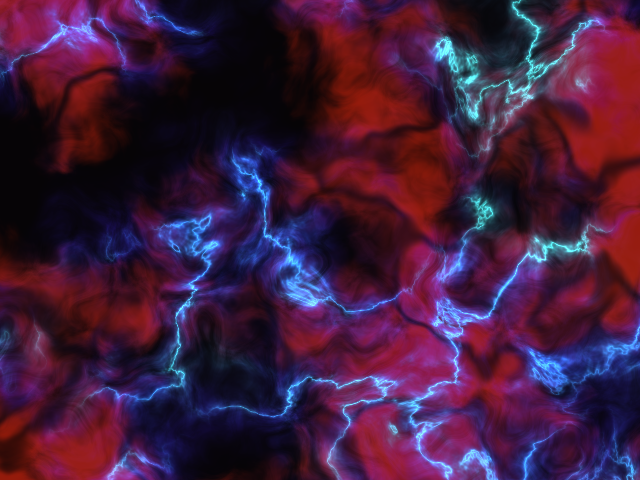
Reproduce this texture procedurally as a WebGL 2 fragment shader.

```glsl
#version 300 es
precision highp float;
// Electric nebula: ember clouds with dark creases, indigo haze and cyan arcs.
// The arcs are the zero contour of a rough fractal gradient noise; haze and
// glow fall off with the size of that same field, so they hug the arcs.

uniform vec2 u_resolution;
out vec4 fragColor;

// Feature frequencies, per canvas height
const float ARC_FREQ = 3.1;
const float CLOUD_FREQ = 2.5;
const float POWER_FREQ = 1.9;
const float HUE_FREQ = 2.4;
const float WISP_FREQ = 8.0;

// Falloff of the light around an arc, in units of field value
const float CORE_WIDTH = 0.022;
const float GLOW_WIDTH = 0.095;
const float HAZE_WIDTH = 0.30;
const float WARP = 0.07;

const vec3 VOID_COLOR = vec3(0.022, 0.014, 0.022);
const vec3 EMBER = vec3(0.56, 0.09, 0.02);
const vec3 CRIMSON = vec3(0.52, 0.05, 0.13);
const vec3 INDIGO = vec3(0.10, 0.05, 0.40);
const vec3 MURK = vec3(0.06, 0.11, 0.20);
const vec3 GLOW_BLUE = vec3(0.10, 0.33, 0.62);
const vec3 GLOW_TEAL = vec3(0.16, 0.46, 0.46);
const vec3 CORE_BLUE = vec3(0.16, 0.50, 0.72);
const vec3 CORE_TEAL = vec3(0.18, 0.60, 0.58);

// Random unit vector for a lattice cell
vec2 gradient(vec2 cell) {
    vec3 h = fract(cell.xyx * vec3(0.1031, 0.1030, 0.0973));
    h += dot(h, h.yzx + 33.33);
    float angle = 6.28318 * fract((h.x + h.y) * h.z);
    return vec2(cos(angle), sin(angle));
}

float gradientNoise(vec2 p) {
    vec2 i = floor(p), f = p - i;
    vec2 u = f * f * f * (f * (f * 6.0 - 15.0) + 10.0);
    vec2 e = vec2(1.0, 0.0);
    float a = dot(gradient(i), f);
    float b = dot(gradient(i + e.xy), f - e.xy);
    float c = dot(gradient(i + e.yx), f - e.yx);
    float d = dot(gradient(i + e.xx), f - e.xx);
    return mix(mix(a, b, u.x), mix(c, d, u.x), u.y);
}

// Each octave is rotated, doubled and shifted to hide the lattice
float fbm(vec2 p, int octaves, float gain) {
    const mat2 TURN = mat2(1.6, 1.2, -1.2, 1.6);
    float sum = 0.0, amp = 1.0;
    for (int i = 0; i < octaves; i++) {
        sum += amp * gradientNoise(p);
        p = TURN * p + vec2(17.3, 9.7);
        amp *= gain;
    }
    return sum;
}

void main() {
    vec2 p = gl_FragCoord.xy / u_resolution.y;

    // Gentle swirl shared by all layers
    vec2 swirl = vec2(fbm(p * 4.0 + 31.0, 3, 0.5), fbm(p * 4.0 + 57.0, 3, 0.5));
    vec2 q = p + WARP * swirl;

    // Arc field, and where the arcs carry power
    float field = abs(fbm(q * ARC_FREQ + vec2(5.2, 12.4), 7, 0.53));
    float power = fbm(p * POWER_FREQ + vec2(71.5, 23.1), 4, 0.5);
    float charge = smoothstep(-0.22, 0.20, power);
    float reach = smoothstep(-0.50, 0.10, power);
    float core = exp(-field / CORE_WIDTH) * charge;
    float glow = exp(-field / GLOW_WIDTH) * charge;
    float haze = exp(-field / HAZE_WIDTH) * reach;

    // Fine smoke texture
    float wisp = fbm(q * WISP_FREQ + 3.0 * swirl + 40.0, 5, 0.55);
    float smoke = clamp(0.95 + 0.9 * wisp, 0.3, 1.5);

    // Ember clouds cut by dark creases
    float cloud = fbm(q * CLOUD_FREQ + vec2(90.3, 44.8), 6, 0.52);
    float heat = smoothstep(-0.30, 0.36, cloud + 0.12 * wisp);
    float crease = abs(fbm(q * CLOUD_FREQ + vec2(14.6, 63.2), 4, 0.45));
    heat *= mix(0.35, 1.0, smoothstep(0.0, 0.11, crease));
    vec3 color = VOID_COLOR;
    color += mix(EMBER, CRIMSON, smoothstep(0.15, 0.5, haze)) * heat
           * (1.0 - 0.6 * glow);

    // Indigo and murky teal haze
    float hue = fbm(p * HUE_FREQ + vec2(28.9, 81.7), 4, 0.5);
    float teal = smoothstep(-0.25, 0.35, hue);
    color += mix(INDIGO, MURK, smoothstep(0.0, 0.45, hue)) * haze * smoke
           * (1.0 - 0.5 * glow);

    // Glow and bright arcs
    color += mix(GLOW_BLUE, GLOW_TEAL, teal) * glow * smoke;
    color += mix(CORE_BLUE, CORE_TEAL, teal) * core;

    fragColor = vec4(clamp(color, 0.0, 1.0), 1.0);
}
```
